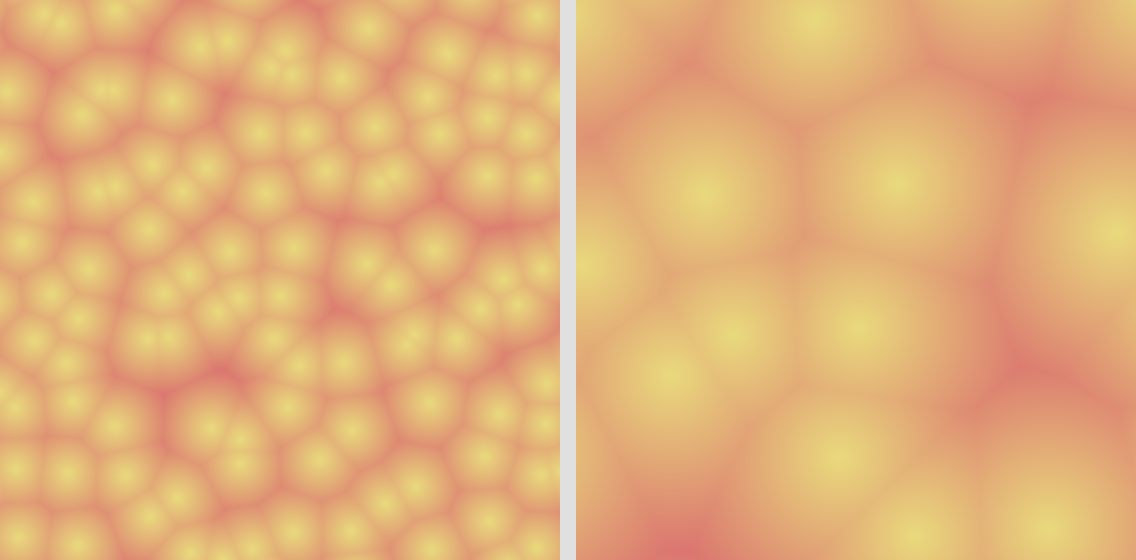
Left, the full canvas; right, a detail of the centre.
A WebGL 1 fragment shader for this pattern:

```glsl
precision highp float;

uniform vec2 u_resolution;

const float CELLS = 10.0;         // grid cells along the canvas height
const float JITTER = 1.0;         // 0 = regular grid, 1 = anywhere in the cell
const float FADE_DISTANCE = 1.2;  // distance, in cells, at which the gap colour is reached
const vec2 SEED = vec2(17.0, 43.0);
const vec3 CORE_COLOR = vec3(0.912, 0.852, 0.488);
const vec3 GAP_COLOR = vec3(0.850, 0.405, 0.430);

vec2 hash2(vec2 p) {
    vec2 q = vec2(dot(p, vec2(127.1, 311.7)), dot(p, vec2(269.5, 183.3)));
    return fract(sin(q) * 43758.5453);
}

// Distance to the nearest scattered point; two rings of cells keep wide gaps exact
float nearestPoint(vec2 p) {
    vec2 cell = floor(p);
    vec2 local = fract(p);
    float nearestSquared = 16.0;
    for (int y = -2; y <= 2; y++) {
        for (int x = -2; x <= 2; x++) {
            vec2 offset = vec2(float(x), float(y));
            vec2 point = offset + 0.5 + JITTER * (hash2(cell + offset + SEED) - 0.5);
            vec2 delta = point - local;
            nearestSquared = min(nearestSquared, dot(delta, delta));
        }
    }
    return sqrt(nearestSquared);
}

void main() {
    vec2 p = CELLS * gl_FragCoord.xy / u_resolution.y;

    // Linear fade from each core to the gaps between cells
    float fade = clamp(nearestPoint(p) / FADE_DISTANCE, 0.0, 1.0);
    gl_FragColor = vec4(mix(CORE_COLOR, GAP_COLOR, fade), 1.0);
}
```
